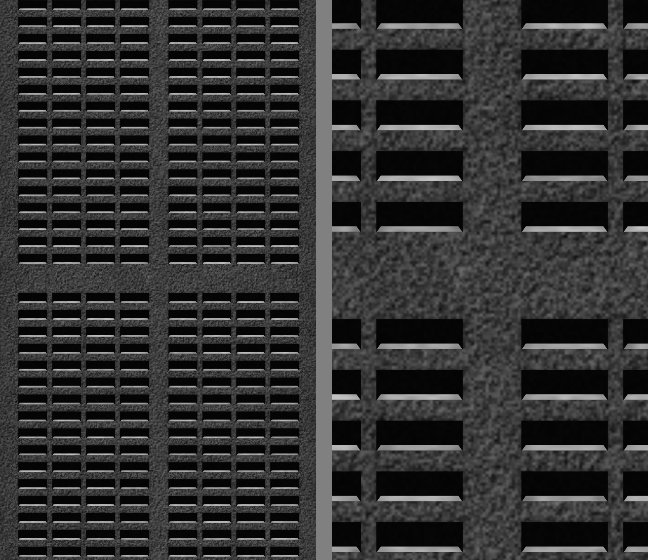
Left: the whole. Right: its middle third, enlarged.
A Shadertoy shader for this texture:

```glsl
float hash(vec2 p) {
    vec3 q = fract(vec3(p.xyx) * 0.1031);
    q += dot(q, q.yzx + 33.33);
    return fract((q.x + q.y) * q.z);
}

float noise(vec2 p) {
    vec2 i = floor(p), f = fract(p);
    f = f * f * (3.0 - 2.0 * f);
    return mix(mix(hash(i), hash(i + vec2(1, 0)), f.x),
               mix(hash(i + vec2(0, 1)), hash(i + vec2(1, 1)), f.x), f.y);
}

float boxDistance(vec2 p, vec2 halfSize) {
    vec2 q = abs(p) - halfSize;
    return length(max(q, 0.0)) + min(max(q.x, q.y), 0.0);
}

// Rough cast metal: fine grain, raised lumps and broad stains
float metalShade(vec2 p) {
    float grain = noise(p * 0.75) - 0.5;
    float relief = noise(p * 0.42 + 40.0) - noise(p * 0.42 + vec2(40.5, 40.6));
    float stains = noise(p * 0.035) + 0.5 * noise(p * 0.09 + 9.0) - 0.75;
    float shade = 0.238 + 0.17 * grain + 0.13 * relief + 0.035 * stains;
    float edge = abs(p.x / 216.0 - 1.0);
    return shade * (1.03 - 0.13 * pow(edge, 6.0));
}

void mainImage(out vec4 fragColor, in vec2 fragCoord) {
    // Canvas of 432 by 768 units, measured down from the top
    vec2 p = fragCoord / iResolution.xy;
    p = vec2(p.x, 1.0 - p.y) * vec2(432.0, 768.0);
    float blur = 0.5 * 432.0 / iResolution.x;

    // Two by two panels, each with 4 columns and 16 rows of slots
    vec2 panel = step(vec2(217.0, 382.0), p);
    vec2 local = p - vec2(25.0, 0.3) - panel * vec2(205.3, 401.6);
    vec2 pitch = vec2(46.4, 23.2);
    vec2 cell = clamp(floor((local + vec2(3.4, 4.7)) / pitch), vec2(0), vec2(3, 15));
    vec2 slot = local - cell * pitch - vec2(19.7, 6.8);
    float wear = hash(cell + panel * vec2(4, 16) + 7.0);

    // Metal, shaded near the openings
    float d = boxDistance(slot, vec2(19.7, 6.8));
    float shade = metalShade(p);
    float above = 1.0 - smoothstep(4.0, 8.0, slot.y);
    shade *= 1.0 - 0.28 * above * exp(-max(d, 0.0) / 1.6);

    // Dark opening
    float hole = 1.0 - smoothstep(-blur, blur, d);
    shade = mix(shade, 0.013 + 0.012 * noise(p * 0.6), hole);

    // Bright lower lip with slanted ends
    float ends = abs(slot.x) - 19.4 + 0.7 * (6.8 - slot.y);
    float lip = 1.0 - smoothstep(-blur, blur, abs(slot.y - 5.6) - 1.25);
    lip *= 1.0 - smoothstep(-blur, blur, ends);
    float glint = 0.59 + 0.13 * wear + 0.12 * (noise(p * vec2(0.2, 0.5)) - 0.5);
    glint -= 0.1 * smoothstep(12.0, 19.0, abs(slot.x));
    shade = mix(shade, glint, lip);

    fragColor = vec4(vec3(clamp(shade, 0.0, 1.0)), 1.0);
}
```
